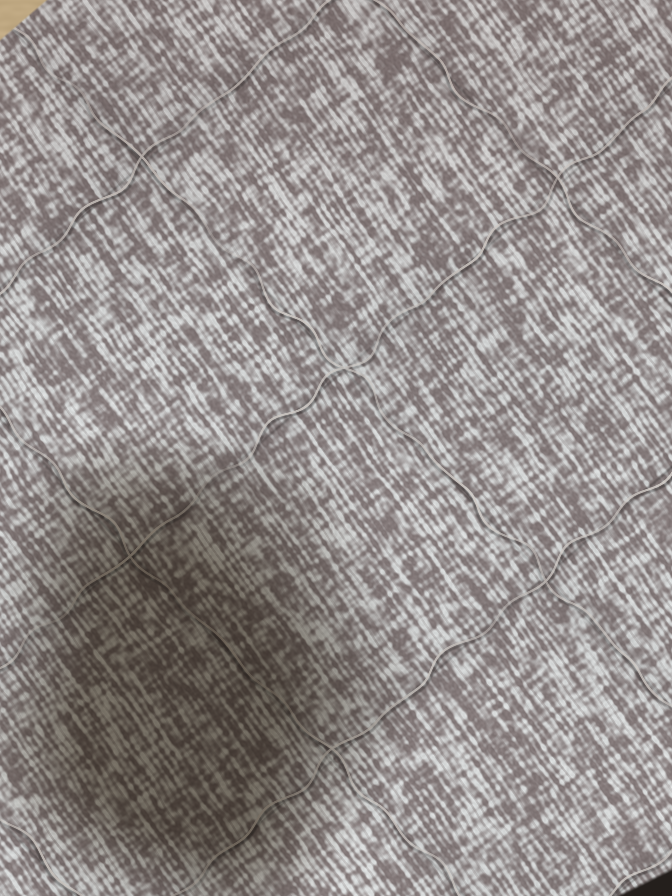
This texture is drawn by a WebGL 1 fragment shader. Its source:

```glsl
precision highp float;
// Quilted mauve and white slub-print cloth with wavy stitching and a soft shadow.
uniform vec2 u_resolution;

const float TAU = 6.2831853;
const float CELL = 0.42; // side of a quilted diamond, in canvas widths

vec2 gradientAt(vec2 cell) {
  vec3 h = fract(cell.xyx * vec3(0.1031, 0.1030, 0.0973));
  h += dot(h, h.yzx + 33.33);
  float angle = TAU * fract((h.x + h.y) * h.z);
  return vec2(cos(angle), sin(angle));
}

// Gradient noise, roughly -0.7 to 0.7
float noise(vec2 p) {
  vec2 i = floor(p), f = fract(p);
  vec2 w = f * f * f * (f * (f * 6.0 - 15.0) + 10.0);
  vec2 e = vec2(1.0, 0.0);
  float low = mix(dot(gradientAt(i), f), dot(gradientAt(i + e), f - e), w.x);
  float high = mix(dot(gradientAt(i + e.yx), f - e.yx),
                   dot(gradientAt(i + 1.0), f - 1.0), w.x);
  return mix(low, high, w.y);
}

float band(float d, float halfWidth, float blur) {
  return 1.0 - smoothstep(halfWidth - blur, halfWidth + blur, abs(d));
}

// Rotated coordinates: x along the warp threads, y across them
vec2 clothCoords(vec2 p, float angle) {
  vec2 along = vec2(cos(angle), sin(angle));
  vec2 uv = vec2(dot(p, along), dot(p, vec2(-along.y, along.x)));
  uv.y += 0.012 * noise(p * 2.3 + 7.0) + 0.001 * noise(uv * 24.0);
  return uv;
}

// Coverage of the white print: streaks both ways, flecks and thread lines
float printCover(vec2 uv) {
  float warp = noise(uv * vec2(11.0, 118.0));
  float weft = noise(uv * vec2(125.0, 19.0) + 31.0);
  float fleck = noise(uv * vec2(88.0, 98.0) + 57.0);
  float clump = noise(uv * vec2(38.0, 46.0) + 71.0);
  float patches = noise(uv * vec2(6.0, 13.0) + 83.0);
  float threads = cos(TAU * (uv.y * 98.0 + 0.5 * noise(uv * 16.0)));
  float tone = 0.8 * warp + 0.6 * weft + 0.7 * fleck;
  tone += 0.6 * clump + 0.3 * patches + 0.18 * threads;
  float cover = smoothstep(-0.5, 0.62, tone);
  float gap = smoothstep(0.1, 0.9, -threads) * (0.55 + 0.7 * noise(uv * vec2(14.0, 30.0)));
  return cover * (1.0 - 0.4 * gap);
}

// Skewed grid whose whole numbers lie on the quilting seams
vec2 quiltCoords(vec2 p, vec2 crossing, vec2 rising, vec2 falling) {
  vec2 d = p - crossing;
  float area = rising.x * falling.y - rising.y * falling.x;
  return vec2(d.x * falling.y - d.y * falling.x,
              rising.x * d.y - rising.y * d.x) / area;
}

// Seam parts: x is the pale thread, y its dark crease, z the broad hollow
vec3 seam(float across, float along, float side, float pixel) {
  float row = floor(across + 0.5);
  float offset = (across - row) * CELL;
  float wave = 0.006 * sin(TAU * along * 3.6 + row * 2.0);
  wave += 0.016 * noise(vec2(along * 5.0, row * 7.3));
  float blur = max(0.0008, 0.5 * pixel);
  float strength = 0.75 + 0.9 * noise(vec2(along * 2.5, row * 5.1 + 3.0));
  float thread = band(offset - wave, 0.0017, blur);
  float crease = band(offset - wave - side * 0.004, 0.0022, 0.002);
  crease = max(crease, 0.7 * band(offset - side * 0.003, 0.0018, 0.002));
  float hollow = exp(-pow(offset / 0.025, 2.0));
  return vec3(thread * strength, crease * strength, hollow);
}

void main() {
  vec2 p = gl_FragCoord.xy / u_resolution.x;
  float top = u_resolution.y / u_resolution.x;
  float pixel = 1.0 / u_resolution.x;

  // Printed cloth with a fine weave
  vec3 mauve = vec3(0.495, 0.455, 0.455);
  vec3 white = vec3(0.825, 0.835, 0.835);
  vec2 uv = clothCoords(p, -0.95);
  vec3 color = mix(mauve, white, printCover(uv));
  color += 0.06 * noise(uv * vec2(170.0, 210.0));

  // Quilting: hollows, creases and pale thread
  vec2 quilt = quiltCoords(p, vec2(0.512, 0.786), vec2(0.316, 0.273), vec2(0.299, -0.307));
  vec3 fallingSeam = seam(quilt.x, quilt.y, -1.0, pixel);
  vec3 risingSeam = seam(quilt.y, quilt.x, 1.0, pixel);
  color *= 1.0 - 0.04 * max(fallingSeam.z, risingSeam.z);
  color *= 1.0 - 0.3 * max(fallingSeam.y, risingSeam.y);
  float thread = clamp(max(fallingSeam.x, risingSeam.x), 0.0, 1.0);
  color = mix(color, vec3(0.80, 0.78, 0.76), 0.85 * thread);

  // Uneven daylight and the warm shadow at lower left
  color *= 1.02 + 0.07 * noise(p * 3.0 + 11.0);
  color *= mix(vec3(1.0), vec3(0.95, 0.93, 0.925), smoothstep(0.75, 1.3, p.y));
  vec2 fromShadow = (p - vec2(0.27, 0.31)) / vec2(0.33, 0.38);
  float reach = length(fromShadow) + 0.22 * noise(p * 4.0 + 19.0);
  float shade = 1.0 - smoothstep(0.45, 1.05, reach);
  color *= mix(vec3(1.0), vec3(0.54, 0.505, 0.455), shade);

  // Wooden floor and dark gap showing at two corners
  float floorEdge = p.y - (top - 0.06) - 0.86 * p.x;
  vec3 wood = vec3(0.75, 0.66, 0.51) + 0.06 * noise(p * vec2(30.0, 90.0));
  color = mix(color, wood, smoothstep(-0.003, 0.003, floorEdge));
  float gapEdge = 0.5 * (p.x - 0.92) - p.y;
  color = mix(color, vec3(0.14, 0.12, 0.11), smoothstep(-0.004, 0.004, gapEdge));

  gl_FragColor = vec4(clamp(color, 0.0, 1.0), 1.0);
}
```
